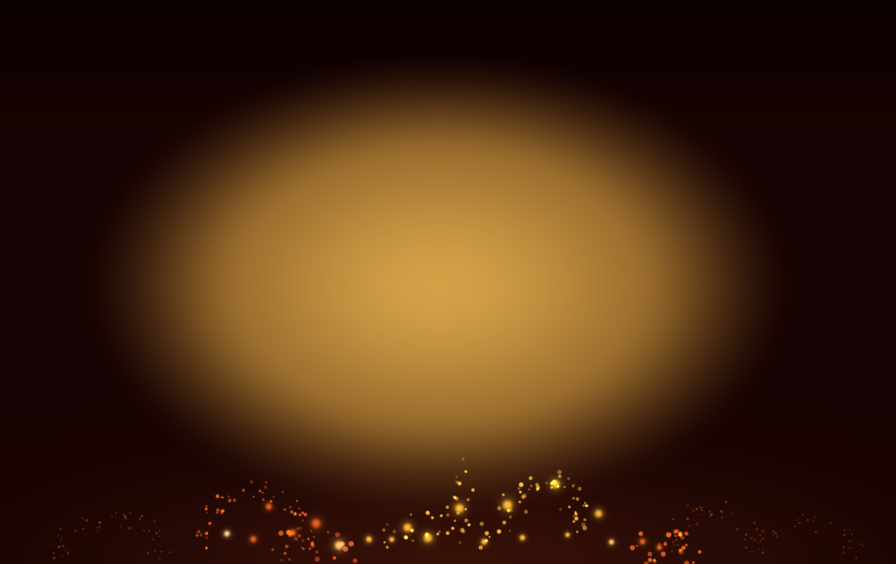
Write a Shadertoy shader that draws this background.

```glsl
const vec3 NIGHT = vec3(0.085, 0.008, 0.006);
const vec3 NIGHT_TOP = vec3(0.045, 0.0, 0.0);
const vec3 EMBER_HAZE = vec3(0.12, 0.055, 0.022);
const vec3 GOLD_CORE = vec3(0.83, 0.63, 0.28);
const vec3 GOLD_RIM = vec3(0.53, 0.36, 0.145);
const vec3 ORANGE = vec3(0.85, 0.36, 0.10);
const vec3 YELLOW = vec3(0.95, 0.74, 0.20);
const vec3 CREAM = vec3(1.0, 0.84, 0.58);

float hash(float n) {
    return fract(sin(n * 12.9898) * 43758.547);
}

float ellipseRadius(vec2 p, vec2 center, vec2 radii) {
    return length((p - center) / radii);
}

float softDisc(float dist, float radius, float blur) {
    return 1.0 - smoothstep(radius - blur, radius + blur, dist);
}

vec3 backdrop(vec2 p) {
    vec3 color = mix(NIGHT, NIGHT_TOP, smoothstep(0.75, 1.0, p.y));

    // Warm haze along the floor
    float haze = ellipseRadius(p, vec2(0.81, 0.0), vec2(0.82, 0.22));
    color += EMBER_HAZE * exp(-1.6 * haze * haze);

    // Broad golden oval
    float oval = ellipseRadius(p, vec2(0.78, 0.494), vec2(0.52, 0.338));
    vec3 gold = mix(GOLD_CORE, GOLD_RIM, smoothstep(0.0, 1.05, oval));
    return mix(color, gold, 1.0 - smoothstep(0.66, 1.25, oval));
}

// Dust scattered through an arch; hollow = 1 keeps it near the outer rim
vec3 dustArch(vec2 p, vec2 center, vec2 radii, float hollow,
              int count, float size, vec3 tint, float seed, float pixel) {
    vec3 light = vec3(0.0);
    for (int i = 0; i < count; i++) {
        float id = seed + float(i) * 3.17;
        float angle = 3.14159 * hash(id);
        float reach = mix(sqrt(hash(id + 0.7)), 0.75 + 0.3 * hash(id + 1.3), hollow);
        vec2 spot = center + radii * reach * vec2(cos(angle), sin(angle));
        float radius = size * mix(0.5, 1.3, hash(id + 2.1));
        float shine = mix(0.3, 1.0, hash(id + 2.9));
        light += tint * shine * softDisc(length(p - spot), radius, pixel);
    }
    return light;
}

// Glowing orbs strung along two low waves
vec3 glowingOrbs(vec2 p, float pixel) {
    const int ORBS = 20;
    vec3 light = vec3(0.0);
    for (int i = 0; i < ORBS; i++) {
        float id = float(i);
        float x = mix(0.39, 1.21, (id + 0.6 * hash(id + 4.0)) / float(ORBS));
        float crest = 0.115 * exp(-pow((x - 0.98) / 0.11, 2.0))
                    + 0.070 * exp(-pow((x - 0.50) / 0.09, 2.0))
                    + 0.080 * exp(-pow((x - 0.78) / 0.05, 2.0));
        float lift = mod(id, 2.0) < 0.5 ? 0.9 : 0.2;
        vec2 spot = vec2(x, 0.028 + crest * lift + 0.018 * hash(id + 8.0));

        float middle = smoothstep(0.56, 0.66, x) * (1.0 - smoothstep(1.05, 1.12, x));
        vec3 sideTint = mix(ORANGE, CREAM, step(0.5, hash(id + 5.0)));
        vec3 tint = mix(sideTint, YELLOW, middle);
        float radius = mix(0.0035, 0.0080, hash(id + 6.0));
        float dist = length(p - spot);
        float halo = exp(-pow(dist / (radius * 1.7), 2.0));
        light += tint * (0.55 * softDisc(dist, radius, pixel + radius * 0.4) + 0.4 * halo);
    }
    return light;
}

vec3 sparkles(vec2 p, float pixel) {
    vec3 light = glowingOrbs(p, pixel);

    // Left and right ember arches
    light += dustArch(p, vec2(0.45, 0.025), vec2(0.105, 0.120), 1.0, 55, 0.0024, ORANGE, 11.0, pixel);
    light += dustArch(p, vec2(0.55, 0.0), vec2(0.100, 0.065), 0.0, 22, 0.0036, ORANGE, 83.0, pixel);
    light += dustArch(p, vec2(1.18, 0.0), vec2(0.080, 0.065), 0.0, 26, 0.0036, ORANGE, 151.0, pixel);

    // Golden swarm in the middle
    light += dustArch(p, vec2(0.97, 0.055), vec2(0.095, 0.120), 0.5, 50, 0.0031, YELLOW, 227.0, pixel);
    light += dustArch(p, vec2(0.79, 0.025), vec2(0.130, 0.080), 0.0, 34, 0.0030, YELLOW, 307.0, pixel);
    light += dustArch(p, vec2(0.82, 0.110), vec2(0.022, 0.085), 0.0, 9, 0.0026, YELLOW, 389.0, pixel);

    // Faint outer dust
    light += dustArch(p, vec2(0.20, 0.010), vec2(0.115, 0.090), 0.6, 45, 0.0017, ORANGE * 0.5, 431.0, pixel);
    light += dustArch(p, vec2(1.27, 0.020), vec2(0.100, 0.095), 0.6, 38, 0.0017, ORANGE * 0.6, 503.0, pixel);
    light += dustArch(p, vec2(1.43, 0.010), vec2(0.110, 0.080), 0.6, 34, 0.0017, ORANGE * 0.45, 601.0, pixel);
    return light;
}

void mainImage(out vec4 fragColor, in vec2 fragCoord) {
    float pixel = 1.0 / iResolution.y;
    vec2 p = fragCoord * pixel;
    p.x *= 1.593 * iResolution.y / iResolution.x;

    vec3 color = backdrop(p);
    if (p.y < 0.25) {
        color += sparkles(p, pixel) * (1.0 - 0.5 * color);
    }
    fragColor = vec4(min(color, 1.0), 1.0);
}
```
